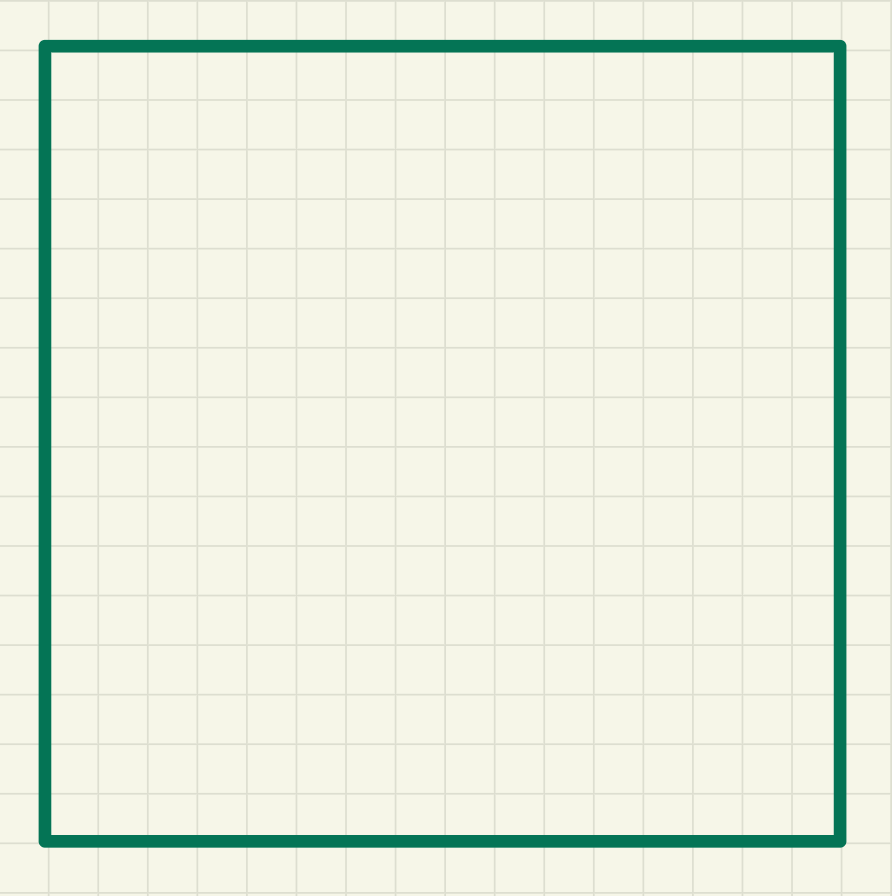
This background is drawn by a WebGL 2 fragment shader. Its source:

```glsl
#version 300 es
precision highp float;

uniform vec2 u_resolution;
out vec4 outColor;

// Exact distance to a box: rounded offsets outside, sharp ones inside
float boxDistance(vec2 p, vec2 halfSize) {
  vec2 d = abs(p) - halfSize;
  return length(max(d, 0.0)) + min(max(d.x, d.y), 0.0);
}

// Share of a pixel covered by a shape at the given signed distance
float coverage(float signedDistance, float pixel) {
  return clamp(0.5 - signedDistance / pixel, 0.0, 1.0);
}

void main() {
  // Canvas widths, measured from the top left corner
  float pixel = 1.0 / u_resolution.x;
  vec2 p = vec2(gl_FragCoord.x, u_resolution.y - gl_FragCoord.y) * pixel;

  vec3 paper = vec3(0.963, 0.966, 0.910);
  vec3 rule = vec3(0.868, 0.872, 0.815);
  vec3 green = vec3(0.015, 0.455, 0.335);

  // Eighteen square cells, ruled along their right and top edges
  float cell = 1.0 / 18.0;
  vec2 toLine = abs(fract((p + vec2(0.00098, -0.00098)) / cell + 0.5) - 0.5) * cell;
  float grid = coverage(min(toLine.x, toLine.y) - 0.00098, pixel);
  vec3 color = mix(paper, rule, grid);

  // Thick square frame with round outer corners
  float frame = abs(boxDistance(p - vec2(0.4961, 0.4975), vec2(0.4457))) - 0.0071;
  color = mix(color, green, coverage(frame, pixel));

  outColor = vec4(color, 1.0);
}
```
